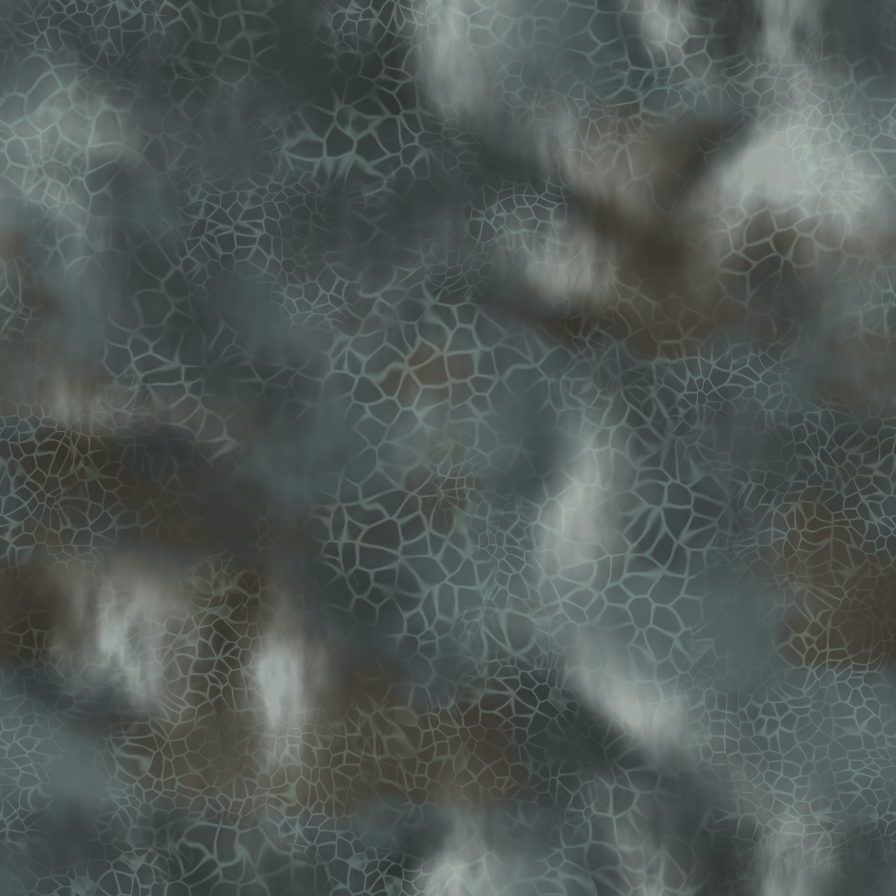
A WebGL 1 fragment shader for this texture:

```glsl
precision highp float;

// Dark slate-teal mineral surface with pale cloudy wisps, rusty stains and fine veins.
// Wrapped fbm gives tone and stains, a scatter of lopsided soft streaks gives the
// wisps, and warped cellular noise gives the veins. Every lattice wraps, so it tiles.

uniform vec2 u_resolution;

const vec3 DEEP_SLATE  = vec3(0.205, 0.232, 0.232);
const vec3 TEAL_SLATE  = vec3(0.330, 0.385, 0.385);
const vec3 RUST_STAIN  = vec3(0.255, 0.225, 0.175);
const vec3 PALE_WISP   = vec3(0.640, 0.675, 0.655);
const vec3 VEIN_TINT   = vec3(0.440, 0.530, 0.500);

const float WISP_CELLS    = 5.0;   // wisp lattice cells per side
const float WISP_LENGTH   = 0.48;  // in lattice cells
const float WISP_SOFT     = 0.27;  // width of the diffuse flank
const float WISP_SHARP    = 0.15;  // width of the crisp flank
const float WISP_ANGLE    = 2.1;   // mean direction, radians
const float WISP_SPREAD   = 2.2;   // range of directions, radians
const float WISP_BEND     = 0.16;  // domain warp of the wisps
const float SHADOW_DEPTH  = 0.30;
const float FINE_CELLS    = 62.0;  // vein cells per side
const float COARSE_CELLS  = 38.0;
const float VEIN_WIDTH    = 0.24;  // in vein cells
const float VEIN_STRENGTH = 0.42;
const float VEIN_WOBBLE   = 0.016;
const float STAIN_AMOUNT  = 0.70;
const float FIBRE_AMOUNT  = 0.12;

vec2 hash2(vec2 p) {
  vec3 q = fract(p.xyx * vec3(0.1031, 0.1030, 0.0973));
  q += dot(q, q.yzx + 33.33);
  return fract((q.xx + q.yz) * q.zy);
}

// Value noise that wraps after a whole number of cells.
float wrapNoise(vec2 uv, vec2 period, float seed) {
  vec2 p = uv * period;
  vec2 cell = floor(p);
  vec2 f = p - cell;
  f = f * f * f * (f * (f * 6.0 - 15.0) + 10.0);
  vec2 lo = mod(cell, period) + seed;
  vec2 hi = mod(cell + 1.0, period) + seed;
  return mix(mix(hash2(lo).x, hash2(vec2(hi.x, lo.y)).x, f.x),
             mix(hash2(vec2(lo.x, hi.y)).x, hash2(hi).x, f.x), f.y);
}

float wrapFbm(vec2 uv, vec2 period, float seed) {
  float sum = 0.0;
  float gain = 0.516;
  for (int octave = 0; octave < 5; octave++) {
    sum += gain * wrapNoise(uv, period, seed);
    period *= 2.0;
    gain *= 0.5;
    seed += 19.0;
  }
  return sum;
}

// Soft lines along the borders of wrapped Voronoi cells.
float veins(vec2 uv, float cells, float seed) {
  vec2 p = uv * cells;
  vec2 base = floor(p);
  float nearest = 8.0;
  float second = 8.0;
  for (int j = -1; j <= 1; j++) {
    for (int i = -1; i <= 1; i++) {
      vec2 cell = base + vec2(float(i), float(j));
      float d = length(cell + hash2(mod(cell, cells) + seed) - p);
      second = min(second, max(nearest, d));
      nearest = min(nearest, d);
    }
  }
  return 1.0 - smoothstep(0.0, VEIN_WIDTH, second - nearest);
}

// Scattered streaks: x is their light, y the shadow beside the crisp flank.
vec2 wisps(vec2 uv) {
  vec2 p = uv * WISP_CELLS;
  vec2 base = floor(p);
  vec2 total = vec2(0.0);
  for (int j = -1; j <= 1; j++) {
    for (int i = -1; i <= 1; i++) {
      vec2 cell = base + vec2(float(i), float(j));
      vec2 id = mod(cell, WISP_CELLS);
      vec2 look = hash2(id + 71.0);
      vec2 d = p - cell - mix(vec2(0.15), vec2(0.85), hash2(id + 43.0));
      float angle = WISP_ANGLE + (look.x - 0.5) * WISP_SPREAD;
      vec2 axis = vec2(cos(angle), sin(angle));
      float along = dot(d, axis) / WISP_LENGTH;
      float side = dot(d, vec2(-axis.y, axis.x));
      float across = side / (side > 0.0 ? WISP_SHARP : WISP_SOFT);
      float beside = (side - 2.0 * WISP_SHARP) / WISP_SHARP;
      total += look.y * look.y * exp(-along * along - vec2(across * across, beside * beside));
    }
  }
  return total;
}

void main() {
  vec2 uv = gl_FragCoord.xy / u_resolution;
  vec2 warp = vec2(wrapFbm(uv, vec2(4.0), 11.0), wrapFbm(uv, vec2(4.0), 157.0)) - 0.5;
  vec2 wobble = vec2(wrapNoise(uv, vec2(30.0), 5.0), wrapNoise(uv, vec2(30.0), 89.0)) - 0.5;

  // Mottled ground with faint upright fibres
  float cloud = wrapFbm(uv + 0.10 * warp, vec2(5.0, 6.0), 23.0);
  float fibre = wrapFbm(uv + 0.05 * warp, vec2(64.0, 24.0), 61.0) - 0.5;
  vec2 wisp = wisps(uv + WISP_BEND * warp);
  float tone = smoothstep(0.20, 0.80, cloud + FIBRE_AMOUNT * fibre);
  vec3 color = mix(DEEP_SLATE, TEAL_SLATE, tone);

  // Rusty stains, wider than tall
  float stain = smoothstep(0.54, 0.72, wrapFbm(uv + 0.08 * warp, vec2(4.0, 6.0), 211.0));
  color = mix(color, RUST_STAIN, STAIN_AMOUNT * stain);

  // Wisps and their shadows
  color *= 1.0 - SHADOW_DEPTH * min(wisp.y, 1.0);
  float glow = wisp.x * (0.35 + 1.1 * cloud + 0.8 * fibre);
  color = mix(color, PALE_WISP, clamp(glow, 0.0, 0.92));

  // Vein network, fading in and out
  vec2 veinUv = uv + 0.05 * warp + VEIN_WOBBLE * wobble;
  float patches = wrapFbm(uv, vec2(7.0), 131.0);
  float net = mix(veins(veinUv, FINE_CELLS, 7.0), veins(veinUv, COARSE_CELLS, 97.0),
                  smoothstep(0.40, 0.60, patches));
  float fade = smoothstep(0.25, 0.75, wrapFbm(uv, vec2(12.0), 37.0));
  color += VEIN_STRENGTH * net * fade * (VEIN_TINT - 0.6 * color);

  gl_FragColor = vec4(color, 1.0);
}
```
